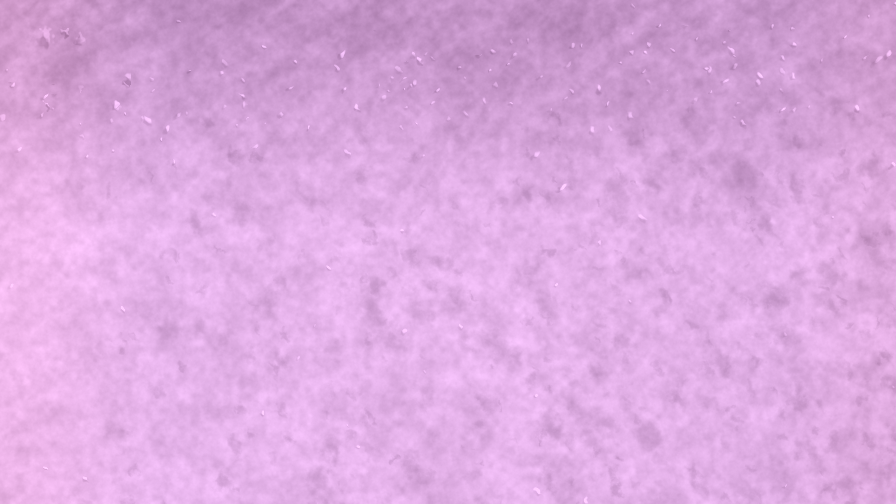
Write a Shadertoy shader that draws this texture.

```glsl
// Pale lilac sandy ground: soft dark blotches below, rippled shade with bright grit above.

const vec3 SHADE_COLOR = vec3(0.69, 0.51, 0.70);
const vec3 LIGHT_COLOR = vec3(0.96, 0.757, 0.98);
const vec3 EDGE_TINT = vec3(0.022, 0.0, -0.012);
const float TOP_TONE = 0.30;
const float GROUND_TONE = 0.80;
const float BLOTCH_DEPTH = 0.36;
const float PATCH_DEPTH = 0.20;
const float RIPPLE_DEPTH = 0.60;
const float MOTTLE_DEPTH = 0.36;
const float GRAIN_DEPTH = 0.42;
const float GRIT_LIGHT = 0.75;
const float GRIT_SHADOW = 0.45;

float hash(vec2 p) {
    vec3 q = fract(vec3(p.xyx) * 0.1031);
    q += dot(q, q.yzx + 33.33);
    return fract((q.x + q.y) * q.z);
}

vec2 hash2(vec2 p) {
    return vec2(hash(p), hash(p + 57.3));
}

float noise(vec2 p) {
    vec2 i = floor(p), f = fract(p);
    f = f * f * (3.0 - 2.0 * f);
    return mix(mix(hash(i), hash(i + vec2(1, 0)), f.x),
               mix(hash(i + vec2(0, 1)), hash(i + vec2(1, 1)), f.x), f.y);
}

float fbm(vec2 p) {
    float sum = 0.0, amp = 0.5;
    for (int i = 0; i < 4; i++) {
        sum += amp * noise(p);
        p = mat2(1.6, 1.2, -1.2, 1.6) * p + 7.1;
        amp *= 0.5;
    }
    return sum / 0.9375;
}

// Soft ragged stains, one possible per cell
float blotches(vec2 p, float cell, float density) {
    vec2 ragged = vec2(fbm(p * 50.0), fbm(p * 50.0 + 40.0)) - 0.5;
    vec2 q = (p + ragged * 0.045) / cell;
    float cover = 0.0;
    for (int y = -1; y <= 1; y++)
    for (int x = -1; x <= 1; x++) {
        vec2 id = floor(q) + vec2(x, y);
        vec2 d = q - id - 0.1 - 0.8 * hash2(id);
        d.x += 0.35 * d.y;
        float radius = mix(0.17, 0.42, hash(id + 11.0));
        float present = smoothstep(0.0, 0.2, density - hash(id + 23.0));
        float spot = 1.0 - smoothstep(0.1, 1.15, length(d * vec2(1.1, 0.85)) / radius);
        cover = max(cover, spot * present * mix(0.5, 1.0, hash(id + 31.0)));
    }
    return cover;
}

// Small lit grains with a shadow to the lower left: x = light, y = shadow
vec2 grit(vec2 p, float cell, float size, float density, float pixel) {
    vec2 q = p / cell, result = vec2(0.0);
    for (int y = -1; y <= 1; y++)
    for (int x = -1; x <= 1; x++) {
        vec2 id = floor(q) + vec2(x, y);
        if (hash(id + 71.0) > density) continue;
        vec2 d = (q - id - hash2(id + 5.0)) * cell;
        d.x += 1.4 * (hash(id + 13.0) - 0.5) * d.y;
        d += size * 1.2 * (vec2(noise(p * 140.0), noise(p * 140.0 + 31.0)) - 0.5);
        float r = size * mix(0.35, 1.0, pow(hash(id + 19.0), 2.0));
        float soft = 0.5 * pixel + 0.2 * r;
        float light = 1.0 - smoothstep(r - soft, r + soft, length(d * vec2(1.0, 0.75)));
        float dark = 1.0 - smoothstep(r - soft, r + 2.0 * soft, length(d + r * vec2(0.9, 1.4)));
        result = max(result, vec2(light, dark) * mix(0.4, 1.0, hash(id + 29.0)));
    }
    return result;
}

void mainImage(out vec4 fragColor, in vec2 fragCoord) {
    float pixel = 1.0 / iResolution.y;
    vec2 p = fragCoord * pixel;
    float side = p.x * iResolution.y / iResolution.x;

    // Broad shading: darker upper bank, light plain, duller right side
    float wander = fbm(p * 3.0) - 0.5;
    float bank = smoothstep(0.52, 0.98, p.y + 0.16 * wander);
    float tone = mix(GROUND_TONE, TOP_TONE, bank);
    tone += 0.18 * wander - 0.06 * smoothstep(0.5, 0.95, side) * (1.0 - bank);

    // Wind ripples on the bank and faint tracks at the lower left
    vec2 warped = p + 0.05 * vec2(fbm(p * 9.0), fbm(p * 9.0 + 20.0));
    vec2 across = vec2(dot(warped, vec2(0.80, 0.60)), dot(warped, vec2(-0.60, 0.80)));
    float ripple = 0.6 * fbm(across * vec2(14.0, 36.0)) + 0.4 * fbm(across * vec2(3.0, 13.0) + 9.0);
    tone += RIPPLE_DEPTH * (ripple - 0.5) * (0.1 + bank);
    float track = fbm(vec2(dot(p, vec2(0.86, 0.50)) * 16.0, dot(p, vec2(-0.50, 0.86)) * 2.0));
    tone += 0.25 * (track - 0.5) * (1.0 - smoothstep(0.05, 0.28, side));

    // Stains and cloudy patches, denser toward the lower right
    float plain = 1.0 - smoothstep(0.58, 0.92, p.y);
    float density = plain * mix(0.38, 0.80, smoothstep(0.1, 0.9, side)) * smoothstep(0.0, 0.2, side);
    float stain = max(blotches(p, 0.085, density), 0.75 * blotches(p + 3.7, 0.045, density * 0.85));
    float cloudy = smoothstep(0.50, 0.72, fbm(p * 15.0 + 3.0));
    tone -= BLOTCH_DEPTH * stain + PATCH_DEPTH * cloudy * density;

    // Mottle and fine grain
    tone += MOTTLE_DEPTH * (fbm(p * 28.0) - 0.5);
    tone += GRAIN_DEPTH * (fbm(p * 75.0 + 12.0) - 0.5);

    // Grit along a band that rises to the right, with larger clods at the upper left
    float bandOffset = p.y - 0.77 - 0.07 * p.x;
    float band = exp(-bandOffset * bandOffset / 0.008);
    vec2 grains = grit(p, 0.026, 0.0048, 0.012 + 0.28 * band, pixel);
    float corner = (1.0 - smoothstep(0.04, 0.18, side)) * smoothstep(0.68, 0.85, p.y);
    vec2 clods = grit(p + 1.3, 0.05, 0.011, 0.40 * corner, pixel);
    tone -= GRIT_SHADOW * max(grains.y * 0.7, clods.y);
    tone += GRIT_LIGHT * max(grains.x, 0.6 * clods.x);

    vec3 color = mix(SHADE_COLOR, LIGHT_COLOR, clamp(tone, -0.4, 1.2));
    color += EDGE_TINT * (1.0 - smoothstep(0.0, 0.2, side) + 0.5 * smoothstep(0.85, 1.0, side));
    fragColor = vec4(clamp(color, 0.0, 1.0), 1.0);
}
```
